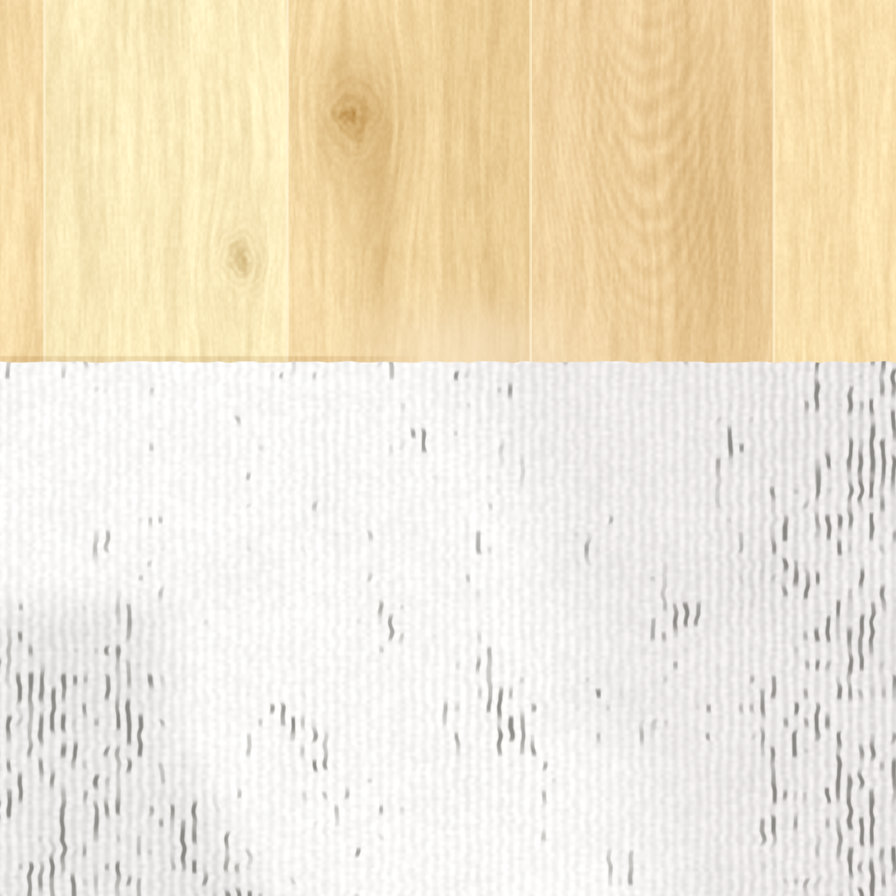
This texture is drawn by a WebGL 2 fragment shader. Its source:

```glsl
#version 300 es
precision highp float;
// Pale oak planks with two knots above a ribbed white woven cloth.
// Wood: value noise stretched along the grain and bent around the knots.
// Cloth: repeated ribs whose grooves darken in noisy, softly masked dashes.
uniform vec2 u_resolution;
out vec4 fragColor;

const float CLOTH_TOP = 0.596;
const float PLANK_START = 0.0495;
const float PLANK_WIDTH = 0.2714;
const float RIB_COUNT = 82.0;

float hash(vec2 p) {
    vec3 q = fract(vec3(p.xyx) * 0.1031);
    q += dot(q, q.yzx + 33.33);
    return fract((q.x + q.y) * q.z);
}

float noise(vec2 p) {
    vec2 i = floor(p), f = fract(p);
    f = f * f * (3.0 - 2.0 * f);
    return mix(mix(hash(i), hash(i + vec2(1, 0)), f.x),
               mix(hash(i + vec2(0, 1)), hash(i + vec2(1, 1)), f.x), f.y);
}

float fbm(vec2 p) {
    float sum = 0.0, amp = 0.5;
    for (int i = 0; i < 4; i++) {
        sum += amp * noise(p);
        p = p * 2.03 + 17.1;
        amp *= 0.5;
    }
    return sum;
}

// Soft elliptical spot, 1 at its centre
float spot(vec2 p, vec2 centre, vec2 radius) {
    vec2 d = (p - centre) / radius;
    return exp(-dot(d, d));
}

// Sideways shift that parts the grain around a knot
float bend(vec2 p, vec2 centre, float size) {
    return (p.x - centre.x) * spot(p, centre, size * vec2(1.0, 1.8)) * 0.75;
}

// Wavering rings and a rough dark heart
float knot(vec2 p, vec2 centre, float size) {
    vec2 d = (p - centre) * vec2(1.0, 0.65) / size;
    float r = length(d) + 0.6 * (fbm(p * 55.0) - 0.5);
    float rings = (0.5 + 0.5 * sin(r * 19.0)) * exp(-r * r * 0.9);
    float heart = exp(-r * r * 7.0) * (0.4 + 1.2 * noise(p * 190.0));
    return 0.35 * rings + 0.75 * heart;
}

vec3 plankColor(float id) {
    vec3 honey = vec3(0.965, 0.865, 0.665), cream = vec3(0.985, 0.925, 0.745);
    vec3 tan_ = vec3(0.935, 0.820, 0.625);
    return id == 0.0 ? cream : (id == 2.0 ? tan_ : honey);
}

vec3 wood(vec2 p, float px) {
    float plankPos = (p.x - PLANK_START) / PLANK_WIDTH;
    float id = floor(plankPos);
    vec3 col = plankColor(id);
    vec2 bigKnot = vec2(0.393, 0.873), smallKnot = vec2(0.268, 0.711);
    float inBig = float(id == 1.0), inSmall = float(id == 0.0);

    // Broad tonal drifts
    float dark = inBig * (0.60 * spot(p, vec2(0.405, 0.89), vec2(0.055, 0.10))
               + 0.60 * spot(p, vec2(0.425, 0.735), vec2(0.028, 0.12))
               + 0.45 * smoothstep(0.43, 0.58, p.x));
    dark += float(id == 2.0) * 0.35 * spot(p, vec2(0.80, 0.75), vec2(0.07, 0.25));
    dark += 0.45 * (fbm(vec2(p.x * 22.0 + id * 9.0, p.y * 2.5)) - 0.47);

    // Long fibres and short pores
    float gx = p.x - inBig * bend(p, bigKnot, 0.06) - inSmall * bend(p, smallKnot, 0.035);
    gx += 0.012 * (noise(vec2(p.x * 9.0, p.y * 6.0 + id * 5.0)) - 0.5);
    float fibre = noise(vec2(gx * 150.0, p.y * 7.0 + id * 31.0)) - 0.5;
    float pores = noise(vec2(gx * 330.0, p.y * 42.0)) - 0.5;
    float speck = noise(p * vec2(360.0, 230.0)) - 0.5;
    dark += 0.42 * fibre + 0.32 * pores + 0.22 * speck;

    // Nested arches in the third full plank
    vec2 a = p - vec2(0.728, 0.655);
    float arch = sin((a.y - 26.0 * a.x * a.x + 0.05 * fbm(p * 16.0)) * 190.0);
    dark += float(id == 2.0) * 0.17 * arch * spot(p, vec2(0.725, 0.82), vec2(0.09, 0.19));

    dark += inBig * knot(p, bigKnot, 0.038) + inSmall * knot(p, smallKnot, 0.025);
    col -= dark * vec3(0.115, 0.155, 0.185);

    // Light bounced from the cloth, pale seams, shaded lower lip
    col = mix(col, vec3(0.97, 0.89, 0.77), 0.6 * spot(p, vec2(0.53, 0.61), vec2(0.12, 0.05)));
    float seam = abs(fract(plankPos + 0.5) - 0.5) * PLANK_WIDTH;
    col = mix(col, vec3(1.0, 0.95, 0.82), 0.7 * (1.0 - smoothstep(0.0006, 0.0012 + px, seam)));
    float lip = (1.0 - smoothstep(0.005, 0.008, p.y - CLOTH_TOP)) * (1.0 - smoothstep(0.36, 0.5, p.x));
    return col - lip * vec3(0.06, 0.08, 0.09);
}

vec3 cloth(vec2 p) {
    // Shadows on either side of a diagonal band of light
    float right = smoothstep(-0.06, 0.10, p.x - 0.52 - 0.33 * (CLOTH_TOP - p.y));
    float left = smoothstep(-0.03, 0.07, 0.21 + 0.6 * max(0.18 - p.y, 0.0) - p.x)
               * (1.0 - smoothstep(0.29, 0.36, p.y));
    float wear = 0.16 + 0.40 * left + 0.14 * right
               + 0.38 * right * smoothstep(0.74, 0.92, p.x)
               + 0.25 * spot(p, vec2(0.85, 0.38), vec2(0.07, 0.10))
               + 0.30 * spot(p, vec2(0.36, 0.46), vec2(0.025, 0.08))
               + 0.30 * spot(p, vec2(0.35, 0.18), vec2(0.03, 0.06))
               + 0.25 * spot(p, vec2(0.55, 0.18), vec2(0.07, 0.13))
               + 0.25 * spot(p, vec2(0.54, 0.56), vec2(0.05, 0.05));

    // Wavy ribs with broken dark grooves
    float x = p.x * RIB_COUNT - 0.3 + 0.32 * (noise(p * vec2(50.0, 95.0)) - 0.5);
    float rib = floor(x), groove = abs(fract(x) - 0.5);
    float dash = 0.55 * noise(vec2(rib, p.y * 62.0)) + 0.45 * noise(vec2(rib * 0.37, p.y * 10.0));
    float cut = 0.84 - 0.46 * wear;
    float mark = smoothstep(cut, cut + 0.25, dash) * (1.0 - smoothstep(0.07, 0.30, groove));
    float valley = 1.0 - smoothstep(0.05, 0.45, groove);

    vec3 col = vec3(0.995, 0.993, 0.985) - right * vec3(0.042, 0.050, 0.046) - left * 0.05;
    col -= valley * (0.025 + 0.07 * wear);
    col += 0.045 * (noise(p * vec2(180.0, 240.0)) - 0.5) + 0.03 * (fbm(p * 14.0) - 0.5);
    return mix(col, vec3(0.43, 0.42, 0.40), 0.75 * mark);
}

void main() {
    vec2 p = gl_FragCoord.xy / u_resolution;
    float px = 1.0 / u_resolution.y;
    float edge = CLOTH_TOP + 0.002 * (noise(vec2(p.x * RIB_COUNT, 3.0)) - 0.5);
    vec3 col = mix(cloth(p), wood(p, px), smoothstep(-px, px, p.y - edge));
    fragColor = vec4(clamp(col, 0.0, 1.0), 1.0);
}
```
